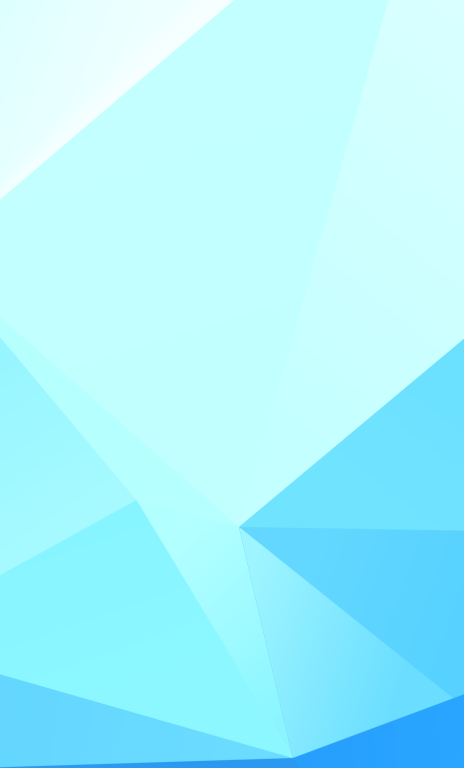
Give the GLSL for this background, as a Shadertoy shader.

```glsl
// Low-poly backdrop of pale cyan and blue facets meeting at a few shared corners.
// Each facet is an intersection of smooth half-planes with a soft gradient,
// painted from back to front so that neighbours overlap without seams.

// Smooth coverage of the side below the line a-b when it runs left to right.
float below(vec2 p, vec2 a, vec2 b) {
    vec2 edge = (b - a) * iResolution.xy;
    vec2 offset = (p - a) * iResolution.xy;
    float dist = (edge.x * offset.y - edge.y * offset.x) / length(edge);
    return smoothstep(-0.75, 0.75, dist);
}

// Gradient from one colour to another along the direction a to b.
vec3 ramp(vec2 p, vec2 a, vec2 b, vec3 first, vec3 last) {
    vec2 axis = b - a;
    return mix(first, last, clamp(dot(p - a, axis) / dot(axis, axis), 0.0, 1.0));
}

void mainImage(out vec4 fragColor, in vec2 fragCoord) {
    // Canvas units with y running down from the top edge
    vec2 p = fragCoord / iResolution.xy;
    p.y = 1.0 - p.y;

    // Corners shared by several facets
    vec2 hub = vec2(0.515, 0.686);
    vec2 knee = vec2(0.294, 0.651);
    vec2 foot = vec2(0.631, 0.987);
    vec2 rightLow = vec2(0.974, 0.908);

    // Large central facet
    vec3 col = ramp(p, vec2(0.3, 0.1), vec2(0.4, 0.65),
                    vec3(0.765, 1.0, 1.0), vec3(0.755, 1.0, 1.0));

    // White upper-left corner with a brighter band along its edge
    vec3 corner = ramp(p, vec2(0.0), vec2(0.22, 0.15),
                       vec3(0.87, 1.0, 1.0), vec3(0.93, 1.0, 1.0));
    float band = smoothstep(-0.03, 0.03, p.y - 0.25 + p.x * 0.59);
    corner = mix(corner, vec3(0.965, 1.0, 1.0), band);
    col = mix(col, corner, below(p, vec2(0.504, 0.0), vec2(0.0, 0.26)));

    // Pale facet on the upper right
    vec3 pale = ramp(p, vec2(0.95, 0.0), vec2(0.65, 0.6),
                     vec3(0.85, 1.0, 1.0), vec3(0.765, 1.0, 1.0));
    col = mix(col, pale, below(p, hub, vec2(0.837, 0.0)));

    // Thin sliver running from the left edge to the hub
    col = mix(col, vec3(0.71, 1.0, 1.0), below(p, vec2(0.0, 0.413), hub));

    // Narrow facet between knee, hub and foot
    vec3 shard = ramp(p, vec2(0.45, 0.67), vec2(0.6, 0.95),
                      vec3(0.7, 1.0, 1.0), vec3(0.54, 0.96, 1.0));
    col = mix(col, shard, below(p, knee, hub));

    // Two left facets, both bounded by the knee-foot edge
    float leftSide = below(p, knee, foot);
    vec3 sky = ramp(p, vec2(0.0, 0.45), vec2(0.1, 0.7),
                    vec3(0.59, 0.96, 1.0), vec3(0.65, 0.98, 1.0));
    col = mix(col, sky, leftSide * below(p, vec2(0.0, 0.439), knee));
    vec3 cyan = ramp(p, vec2(0.25, 0.68), vec2(0.3, 0.92),
                     vec3(0.53, 0.96, 1.0), vec3(0.55, 0.97, 1.0));
    col = mix(col, cyan, leftSide * below(p, vec2(0.0, 0.749), knee));

    // Three blue facets fanning right from the hub
    float rightSide = below(p, foot, hub);
    vec3 upper = ramp(p, vec2(0.95, 0.47), vec2(0.85, 0.69),
                      vec3(0.42, 0.88, 1.0), vec3(0.44, 0.89, 1.0));
    col = mix(col, upper, rightSide * below(p, hub, vec2(1.0, 0.441)));
    vec3 middle = ramp(p, vec2(0.65, 0.7), vec2(0.95, 0.88),
                       vec3(0.39, 0.845, 1.0), vec3(0.34, 0.82, 1.0));
    col = mix(col, middle, rightSide * below(p, hub, vec2(1.0, 0.691)));
    vec3 lower = ramp(p, vec2(0.54, 0.75), vec2(0.85, 0.91),
                      vec3(0.62, 0.96, 1.0), vec3(0.42, 0.87, 1.0));
    col = mix(col, lower, rightSide * below(p, hub, rightLow));

    // Blue wedge and thin dark strip along the bottom left
    vec3 wedge = ramp(p, vec2(0.0, 0.88), vec2(0.5, 0.99),
                      vec3(0.39, 0.84, 1.0), vec3(0.42, 0.86, 1.0));
    col = mix(col, wedge, below(p, vec2(0.0, 0.878), foot));
    col = mix(col, vec3(0.17, 0.6, 0.95), below(p, vec2(0.0, 0.999), foot));

    // Deep blue facet in the lower right corner
    vec3 deep = ramp(p, vec2(0.65, 0.99), vec2(1.0, 0.93),
                     vec3(0.15, 0.62, 0.99), vec3(0.16, 0.65, 1.0));
    col = mix(col, deep, below(p, foot, vec2(1.0, 0.904))
                       * below(p, vec2(0.645, 1.0), foot));

    fragColor = vec4(col, 1.0);
}
```
